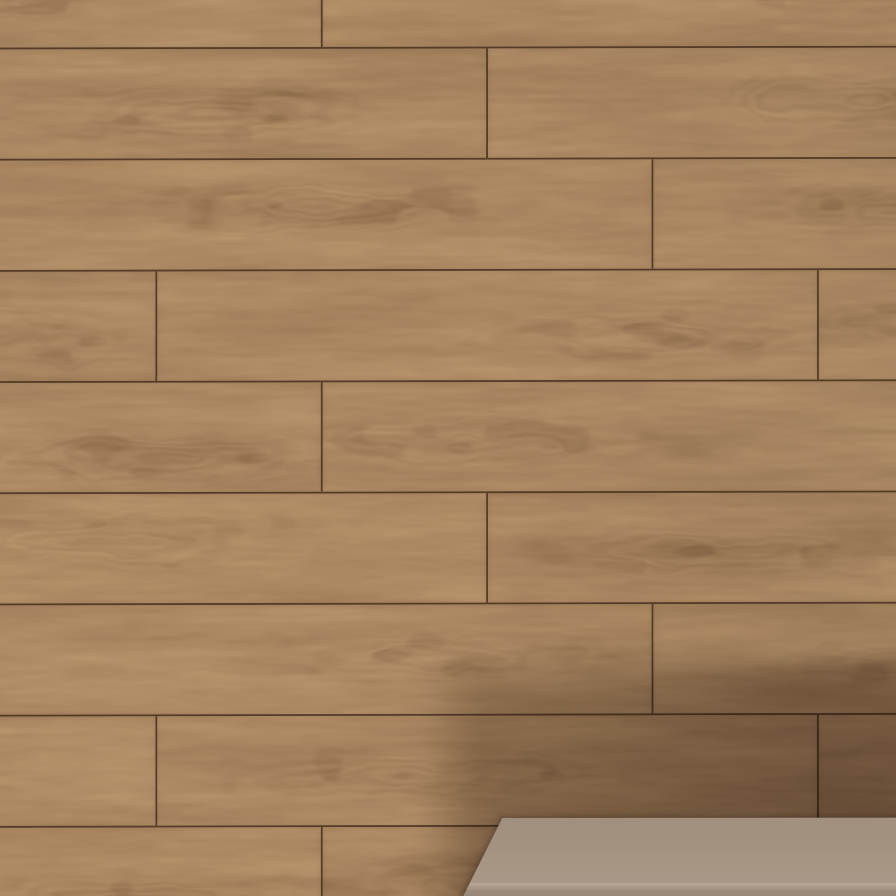
Give the GLSL for this texture, as a Shadertoy shader.

```glsl
float hash(vec2 p) {
    p = fract(p * vec2(0.1031, 0.1137));
    p += dot(p, p.yx + 33.33);
    return fract((p.x + p.y) * p.x * 17.0);
}

float noise(vec2 p) {
    vec2 i = floor(p), f = fract(p);
    f = f * f * (3.0 - 2.0 * f);
    return mix(mix(hash(i), hash(i + vec2(1, 0)), f.x),
               mix(hash(i + vec2(0, 1)), hash(i + vec2(1, 1)), f.x), f.y);
}

float fbm(vec2 p) {
    float sum = 0.0, amp = 0.5;
    for (int i = 0; i < 4; i++) {
        sum += amp * noise(p);
        p = p * 2.03 + 17.1;
        amp *= 0.5;
    }
    return sum;
}

// Grain darkness: long streaks plus rings around a stretched heart
float woodGrain(vec2 q, vec2 id) {
    vec2 seed = vec2(hash(id + 41.0), hash(id + 87.0));
    vec2 s = q + seed * 60.0;
    float broad = fbm(s * vec2(5.0, 42.0)) - 0.47;
    float fibre = noise(s * vec2(16.0, 190.0)) - 0.5;
    float fleck = noise(s * vec2(45.0, 230.0)) - 0.5;

    float warp = fbm(s * vec2(13.0, 38.0)) - 0.47;
    vec2 heart = vec2(0.16 + 0.42 * seed.x, 0.040 + 0.035 * seed.y);
    float d = length((q - heart) * vec2(1.0, 6.5)) + 0.19 * warp;
    float inside = 1.0 - smoothstep(0.08, 0.28, d);
    float rings = sin(d * 105.0 + 5.0 * broad);
    float knots = smoothstep(0.61, 0.82, noise(s * vec2(24.0, 62.0))) * inside;
    return 0.17 * broad + 0.045 * fibre + 0.03 * fleck
         + inside * (0.035 + 0.022 * rings) + 0.07 * knots;
}

void mainImage(out vec4 fragColor, in vec2 fragCoord) {
    vec2 uv = fragCoord / iResolution.xy;
    float px = 1.0 / min(iResolution.x, iResolution.y);

    // Staggered planks: each row shifts by a quarter of a length
    vec2 plank = vec2(0.7383, 0.1241);
    float y = uv.y - 0.0772 - 0.002 * uv.x;
    float row = floor(y / plank.y);
    float x = uv.x - 0.1745 + 0.25 * plank.x * row;
    vec2 id = vec2(floor(x / plank.x), row);
    vec2 q = vec2(x, y) - id * plank;

    float tone = 1.0 + 0.035 * (hash(id + 19.0) - 0.5);
    float grain = woodGrain(q, id);
    vec3 color = vec3(0.675, 0.537, 0.388) * tone;
    color *= 1.0 - grain * vec3(0.95, 1.15, 1.3);
    color *= 1.0 - 0.035 * smoothstep(0.4, 1.0, uv.x);

    // Dark seams with a faint bevel
    vec2 edge = min(q, plank - q);
    float seamDist = min(edge.x, edge.y);
    color *= 1.0 - 0.07 * exp(-seamDist / 0.003);
    float seam = 1.0 - smoothstep(0.0009 - 0.5 * px, 0.0009 + 0.7 * px, seamDist);
    color = mix(color, vec3(0.29, 0.19, 0.12), 0.85 * seam);

    // Soft shadow cast on the wall, deeper toward the lower right
    float shadow = smoothstep(0.455, 0.545, uv.x)
                 * (1.0 - smoothstep(0.225, 0.295, uv.y));
    float depth = 0.17 + 0.13 * smoothstep(0.5, 0.95, uv.x)
                + 0.06 * smoothstep(0.25, 0.09, uv.y);
    color *= 1.0 - shadow * depth * vec3(0.94, 1.04, 1.08);

    // Pale cabinet top with a slanted side and a front lip
    float slant = uv.x - 0.517 - 0.50 * uv.y;
    float top = 0.0865 + 0.001 * uv.x - uv.y;
    float cabinetDist = min(slant * 0.894, top);
    color *= 1.0 - 0.25 * exp(-max(-cabinetDist, 0.0) / 0.004);
    vec3 cabinet = mix(vec3(0.665, 0.598, 0.53), vec3(0.635, 0.565, 0.495),
                       smoothstep(0.0, 0.087, uv.y));
    cabinet += 0.04 * (1.0 - smoothstep(0.001, 0.001 + 1.5 * px, abs(uv.y - 0.013)));
    cabinet *= 1.0 - 0.10 * (1.0 - smoothstep(0.005, 0.009, uv.y));
    color = mix(color, cabinet, smoothstep(-0.7 * px, 0.7 * px, cabinetDist));

    fragColor = vec4(color, 1.0);
}
```
